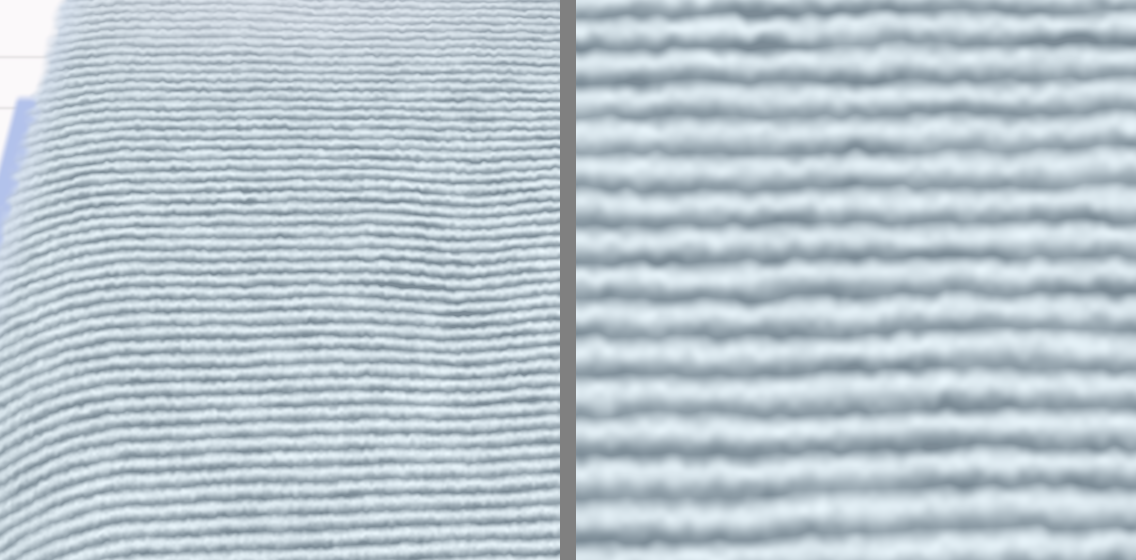
Left, the full canvas; right, a detail of the centre.
Write a Shadertoy shader that draws this texture.

```glsl
// Pale blue ribbed knit cloth receding in perspective, draped over an edge at the left.

const float TAU = 6.2831853;
const vec3 VALLEY = vec3(0.545, 0.605, 0.645);
const vec3 RIDGE = vec3(0.868, 0.917, 0.943);
const vec3 LILAC_HAZE = vec3(0.87, 0.88, 0.92);
const vec3 BACKDROP = vec3(0.985, 0.975, 0.98);
const vec3 BLUE_HEM = vec3(0.70, 0.76, 0.92);

float hash(vec2 p) {
    p = fract(p * vec2(0.1031, 0.1137));
    p += dot(p, p.yx + 33.33);
    return fract((p.x + p.y) * p.x * 17.0);
}

float noise(vec2 p) {
    vec2 i = floor(p), f = fract(p);
    f = f * f * (3.0 - 2.0 * f);
    float low = mix(hash(i), hash(i + vec2(1, 0)), f.x);
    float high = mix(hash(i + vec2(0, 1)), hash(i + vec2(1, 1)), f.x);
    return mix(low, high, f.y);
}

// Soft elliptical spot, 1 at its centre
float spot(vec2 p, vec2 centre, vec2 radius) {
    vec2 d = (p - centre) / radius;
    return exp(-dot(d, d));
}

// Bends depth so that the ribs droop at the left, tilt and sag
float drapedDepth(vec2 p) {
    float fall = max(1.0 - p.x / 0.25, 0.0);
    float droop = 0.075 * fall * fall * mix(0.5, 1.0, p.y);
    float tilt = mix(-0.012, 0.045, p.y) * (p.x - 0.46);
    float sag = 0.013 * spot(p, vec2(0.83, 0.52), vec2(0.11, 0.24));
    float wobble = 0.005 * (noise(p * vec2(7.0, 9.0) + 4.0) - 0.5)
                 + 0.003 * (noise(p * vec2(32.0, 45.0)) - 0.5)
                 + 0.0035 * (noise(p * vec2(110.0, 90.0)) - 0.5);
    return p.y + tilt - droop - sag + wobble;
}

// Rib number: spacing grows steadily towards the viewer
float ribCoordinate(float depth) {
    return 59.3 * log(1.0 + 1.223 * depth) - 0.7;
}

vec3 cloth(vec2 p) {
    float rib = ribCoordinate(drapedDepth(p));
    float phase = fract(rib);

    // Rounded rib: bright upper side, slow shading into the valley below
    float height = 0.5 - 0.5 * cos(TAU * pow(phase, 0.82));
    float shade = pow(height, 0.85);

    // Valleys fade with distance and towards the drop, and vary along each rib
    float fade = 0.28 * (1.0 - smoothstep(0.0, 0.4, p.y))
               + 0.30 * (1.0 - smoothstep(0.0, 0.18, p.x));
    float valleyRow = floor(rib + 0.5);
    float wear = noise(vec2(p.x * 16.0, valleyRow * 3.7))
               + 0.7 * noise(vec2(p.x * 60.0, valleyRow * 5.3)) - 0.85;
    float crease = spot(p, vec2(0.74, 0.495), vec2(0.07, 0.025))
                 + spot(p, vec2(0.84, 0.565), vec2(0.05, 0.03))
                 + 0.5 * spot(p, vec2(0.72, 0.36), vec2(0.06, 0.04))
                 + 0.4 * spot(p, vec2(0.91, 0.40), vec2(0.04, 0.02));
    shade = mix(shade, 0.66, fade);
    shade += (1.0 - height) * (0.34 * wear - 0.32 * crease);

    // Stitches and broad unevenness
    float stitch = noise(vec2(p.x * 125.0, rib * 2.2)) - 0.5;
    float fuzz = noise(p * 190.0) - 0.5;
    float patchy = noise(p * 22.0) - 0.5;
    float broad = noise(p * 4.0 + 9.0) - 0.5;
    shade += 0.17 * stitch + 0.10 * fuzz + 0.10 * patchy + 0.09 * broad;

    vec3 color = mix(VALLEY, RIDGE, clamp(shade, -0.2, 1.15));
    float haze = spot(p, vec2(0.5, 0.0), vec2(0.5, 0.12));
    return mix(color, LILAC_HAZE, 0.45 * haze);
}

// Pale wall with faint joints and a blue hem beside the cloth
vec3 backdrop(vec2 p, float edge) {
    float joint = exp(-pow((p.y - 0.102) / 0.003, 2.0))
                + exp(-pow((p.y - 0.193) / 0.003, 2.0));
    vec3 color = BACKDROP - 0.07 * joint;
    float hem = smoothstep(edge - 0.04, edge - 0.024, p.x)
              * smoothstep(0.165, 0.185, p.y);
    return mix(color, BLUE_HEM, hem);
}

void mainImage(out vec4 fragColor, in vec2 fragCoord) {
    vec2 uv = fragCoord / iResolution.xy;
    vec2 p = vec2(uv.x, 1.0 - uv.y); // y is depth, measured from the top

    float edge = 0.108 - 0.257 * p.y;
    float ragged = edge + 0.014 * (noise(p * 70.0) - 0.5);
    float cover = smoothstep(ragged - 0.012, ragged + 0.016, p.x);

    // Fluffy pale border where the cloth turns away
    float fluff = 1.0 - smoothstep(0.0, 0.07, p.x - edge);
    vec3 fabric = mix(cloth(p), vec3(0.83, 0.87, 0.93), 0.7 * fluff);
    fragColor = vec4(mix(backdrop(p, edge), fabric, cover), 1.0);
}
```
